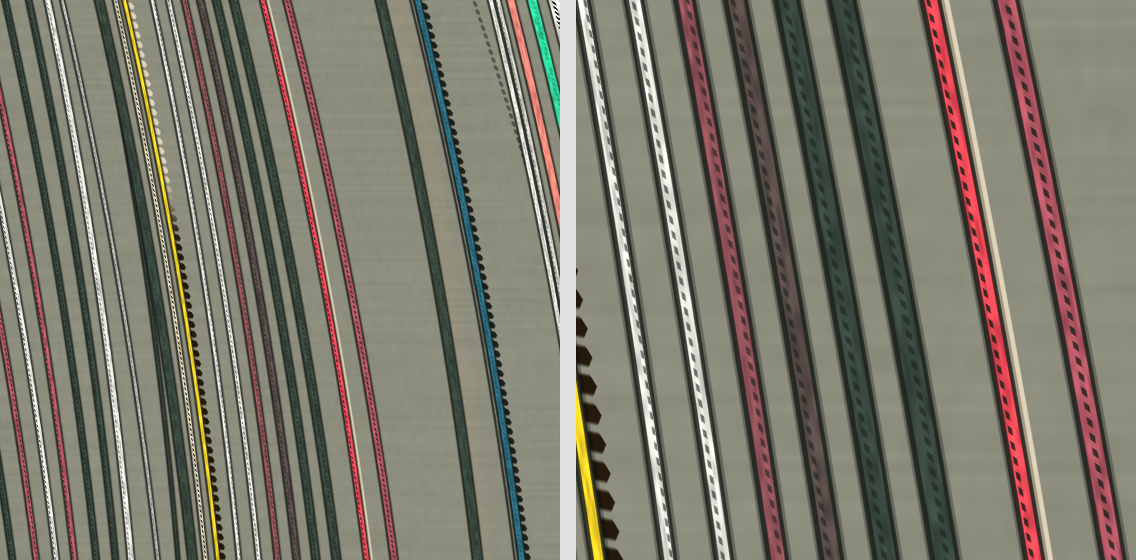
Left, the full canvas; right, a detail of the centre.
Give the GLSL for this pattern, as a WebGL 1 fragment shader.

```glsl
precision highp float;
// Bowed, slanted streaks of coloured ink drifting down a warm grey ground.
// Each streak is a band around a shared curve, with dark rims, grain and
// dashes; bead rows add notched edges, and loops lay out the regular groups.
uniform vec2 u_resolution;

const vec3 GROUND = vec3(0.555, 0.555, 0.495);
const vec3 OUTLINE = vec3(0.11, 0.13, 0.11);
const vec3 DARK_GREEN = vec3(0.23, 0.29, 0.25);
const vec3 PALE = vec3(0.93, 0.93, 0.89);
const vec3 ROSE = vec3(0.72, 0.35, 0.40);
const vec3 RED = vec3(0.97, 0.30, 0.35);
const vec3 CREAM = vec3(0.88, 0.83, 0.72);
const vec3 YELLOW = vec3(1.0, 0.86, 0.16);
const vec3 BROWN = vec3(0.14, 0.10, 0.04);
const vec3 BLUE = vec3(0.18, 0.44, 0.53);
const vec3 CORAL = vec3(0.97, 0.56, 0.50);
const vec3 MINT = vec3(0.20, 0.88, 0.64);
const float BOW = 0.06;

float hash(vec2 p) {
  return fract(sin(dot(p, vec2(127.1, 311.7))) * 43758.55);
}

float noise(vec2 p) {
  vec2 cell = floor(p), f = fract(p);
  f = f * f * (3.0 - 2.0 * f);
  float low = mix(hash(cell), hash(cell + vec2(1.0, 0.0)), f.x);
  float high = mix(hash(cell + vec2(0.0, 1.0)), hash(cell + 1.0), f.x);
  return mix(low, high, f.y);
}

// Horizontal distance to a curve given by its x at the top and the bottom
float curveOffset(vec2 p, vec2 ends) {
  float t = 1.0 - p.y;
  return p.x - mix(ends.x, ends.y, t) - BOW * t * (1.0 - t);
}

// Smooth-edged band
float band(float x, float center, float halfWidth) {
  float edge = 0.9 / u_resolution.x;
  return 1.0 - smoothstep(-edge, edge, abs(x - center) - halfWidth);
}

// Inked band with shadow, grain, dark rims and a dashed inner line
vec3 streak(vec3 col, vec2 p, vec2 ends, float halfWidth, vec3 ink, float dash) {
  float x = curveOffset(p, ends);
  float seed = hash(ends);
  float grain = noise(vec2(x / halfWidth * 2.5, p.y * 80.0) + seed * 40.0);
  float wave = 0.5 + 0.5 * sin(6.2832 * (p.y * 110.0 + x * 90.0 + seed));
  float rims = max(band(x, -halfWidth, 0.0016), band(x, halfWidth, 0.0012));
  float inner = band(x, halfWidth * (seed - 0.5), halfWidth * 0.22);
  float dashes = inner * smoothstep(0.3, 0.7, wave) * dash;
  col = mix(col, col * 0.72, band(x, 0.0, halfWidth + 0.003));
  col = mix(col, ink * (0.8 + 0.35 * grain), band(x, 0.0, halfWidth));
  return mix(col, OUTLINE, max(rims * 0.85, dashes));
}

// Mask of a row of rounded notches set beside a curve
float beads(vec2 p, vec2 ends, float center, float halfWidth, float count) {
  float x = curveOffset(p, ends);
  float rise = 1.0 - abs(2.0 * fract(p.y * count + x * 12.0) - 1.0);
  return band(x, center, halfWidth * (0.4 + 0.6 * rise)) * smoothstep(0.12, 0.5, rise);
}

// Grey ground with faint horizontal scan lines and a warm drift
vec3 ground(vec2 p) {
  float lines = noise(vec2(p.x * 6.0, p.y * 170.0)) - 0.5;
  float weave = noise(p * vec2(130.0, 60.0)) - 0.5;
  float warm = exp(-pow(curveOffset(p, vec2(0.71, 0.86)) / 0.018, 2.0));
  return GROUND + 0.028 * lines + 0.018 * weave + warm * vec3(0.025, 0.008, -0.01);
}

void main() {
  vec2 p = gl_FragCoord.xy / u_resolution;
  vec3 col = ground(p);

  // Left group: dark, rose and pale streaks in turn
  for (int k = 0; k < 6; k++) {
    float i = float(k);
    float foot = 0.026 + 0.0365 * i + 0.008 * (hash(vec2(i, 3.0)) - 0.5);
    vec3 even = mix(DARK_GREEN, PALE, step(1.5, mod(i, 4.0)));
    vec3 ink = mix(even, ROSE, mod(i, 2.0));
    ink = mix(ink, DARK_GREEN, step(3.5, i));
    col = streak(col, p, vec2(foot - 0.195 + 0.008 * i, foot), 0.0052, ink, 0.8);
  }

  // Middle group: pale turning to rose, then to dark green
  for (int k = 0; k < 6; k++) {
    float i = float(k);
    float shift = 0.006 * (hash(vec2(i, 7.0)) - 0.5);
    vec2 ends = vec2(0.273 + 0.0287 * i, 0.428 + 0.0345 * i) + shift;
    vec3 ink = mix(PALE, ROSE, step(1.5, i));
    ink = mix(ink, DARK_GREEN, smoothstep(1.0, 4.0, i));
    col = streak(col, p, ends, 0.004 + 0.0007 * i, ink, 0.6);
  }

  // White pair
  col = streak(col, p, vec2(0.085, 0.234), 0.0062, PALE, 0.45);
  col = streak(col, p, vec2(0.111, 0.282), 0.0038, PALE * 0.8, 0.4);

  // Yellow bundle with notches turning from cream to brown
  vec2 yellowEnds = vec2(0.222, 0.389);
  col = streak(col, p, vec2(0.177, 0.318), 0.0030, DARK_GREEN, 0.9);
  col = streak(col, p, vec2(0.177, 0.344), 0.0082, DARK_GREEN, 0.3);
  col = streak(col, p, vec2(0.206, 0.367), 0.0048, CREAM, 1.0);
  vec3 notch = mix(BROWN, CREAM, smoothstep(0.56, 0.70, p.y));
  col = mix(col, notch, beads(p, yellowEnds, 0.008, 0.007, 58.0));
  col = streak(col, p, yellowEnds, 0.0042, YELLOW, 0.0);

  // Red with a cream flank, then its rose neighbour
  vec2 redEnds = vec2(0.469, 0.655);
  col = mix(col, CREAM, band(curveOffset(p, redEnds), 0.0078, 0.0032));
  col = streak(col, p, redEnds, 0.0052, RED, 0.85);
  col = streak(col, p, vec2(0.512, 0.704), 0.0066, ROSE, 0.8);

  // Lone dark green, and blue with black notches
  vec2 blueEnds = vec2(0.742, 0.929);
  col = streak(col, p, vec2(0.679, 0.853), 0.0088, DARK_GREEN, 0.3);
  col = mix(col, OUTLINE, beads(p, blueEnds, 0.012, 0.0075, 58.0));
  col = streak(col, p, blueEnds - 0.006, 0.0035, GROUND * 0.9, 0.0);
  col = streak(col, p, blueEnds + 0.003, 0.0062, BLUE, 0.35);

  // Right bundle: a broken dark line joining white, coral and mint
  float broken = beads(p, vec2(0.846, 1.12), 0.0, 0.0035, 70.0) * step(0.67, p.y);
  col = mix(col, DARK_GREEN, broken * 0.8);
  col = streak(col, p, vec2(0.876, 1.062), 0.0050, PALE, 0.2);
  col = streak(col, p, vec2(0.889, 1.074), 0.0048, PALE * 0.9, 0.5);
  col = streak(col, p, vec2(0.912, 1.104), 0.0075, CORAL, 0.0);
  col = streak(col, p, vec2(0.950, 1.150), 0.0090, MINT, 0.25);
  col = streak(col, p, vec2(0.992, 1.200), 0.0140, PALE, 1.0);

  gl_FragColor = vec4(clamp(col, 0.0, 1.0), 1.0);
}
```
